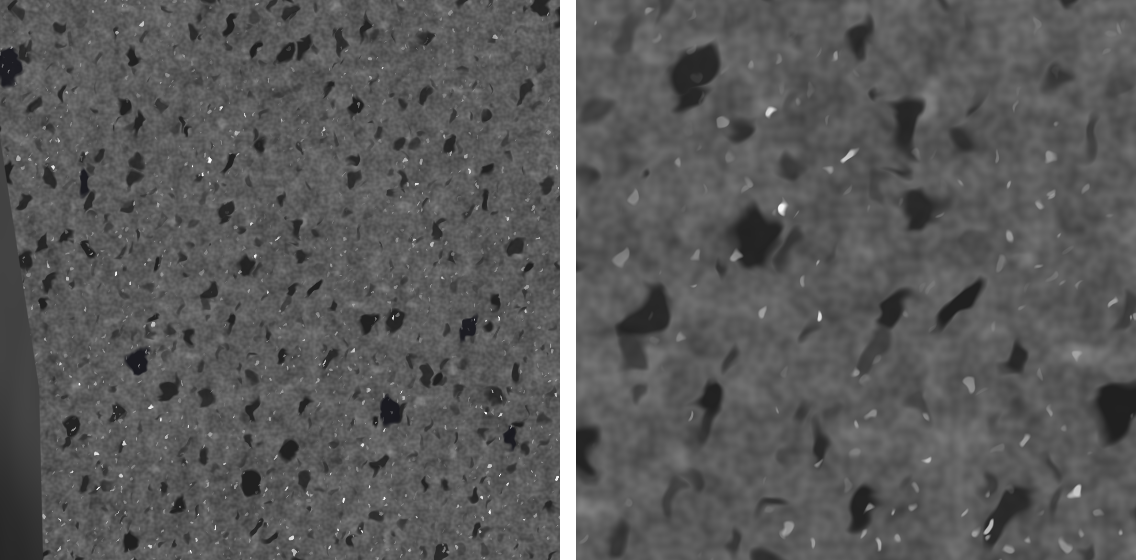
Left: the whole. Right: its middle third, enlarged.
Write a WebGL 2 fragment shader that draws this texture.

```glsl
#version 300 es
precision highp float;

uniform vec2 u_resolution;
out vec4 fragColor;

vec3 hash3(vec2 p) {
    vec3 q = fract(p.xyx * vec3(0.1031, 0.1030, 0.0973));
    q += dot(q, q.yxz + 33.33);
    return fract((q.xxy + q.yzz) * q.zyx);
}

float cornerSlope(vec2 corner, vec2 offset) {
    float angle = 6.2832 * hash3(corner + 57.0).x;
    return dot(vec2(cos(angle), sin(angle)), offset);
}

float gradientNoise(vec2 p) {
    vec2 i = floor(p), f = fract(p);
    vec2 w = f * f * f * (f * (f * 6.0 - 15.0) + 10.0);
    vec2 e = vec2(0.0, 1.0);
    float low = mix(cornerSlope(i, f), cornerSlope(i + e.yx, f - e.yx), w.x);
    float high = mix(cornerSlope(i + e, f - e), cornerSlope(i + 1.0, f - 1.0), w.x);
    return mix(low, high, w.y);
}

vec2 warp(vec2 p, float frequency, float amount) {
    vec2 q = p * frequency;
    return p + amount * vec2(gradientNoise(q), gradientNoise(q + 31.7));
}

// Coverage of leaning oval grains, one candidate per jittered cell
float scatter(vec2 p, float cells, float density, float radius, float blur, float faintest) {
    vec2 g = p * cells;
    float soft = max(blur, 0.7 / u_resolution.y) * cells;
    float cover = 0.0;
    for (int j = -1; j <= 1; j++) {
        for (int i = -1; i <= 1; i++) {
            vec2 id = floor(g) + vec2(i, j);
            vec3 place = hash3(id + cells * 7.0);
            vec3 form = hash3(id + cells * 7.0 + 191.0);
            if (place.z > density) continue;
            vec2 d = g - id - place.xy;
            float lean = 0.3 + 1.1 * (form.x - 0.5);
            vec2 axis = vec2(sin(lean), cos(lean));
            vec2 local = vec2(dot(d, vec2(axis.y, -axis.x)), dot(d, axis));
            local.x *= mix(1.2, 2.4, form.z);
            float edge = length(local) - radius * mix(0.55, 1.3, form.y);
            float strength = mix(faintest, 1.0, fract(form.x * 7.3 + form.y));
            cover = max(cover, strength * (1.0 - smoothstep(-soft, soft, edge)));
        }
    }
    return cover;
}

void main() {
    vec2 uv = gl_FragCoord.xy / u_resolution;

    // Mottled stone
    float stone = 0.358 + 0.04 * gradientNoise(uv * 5.0)
        + 0.075 * gradientNoise(uv * 26.0)
        + 0.085 * gradientNoise(uv * 65.0)
        + 0.075 * gradientNoise(uv * 150.0);
    stone += 0.1 * smoothstep(0.3, 0.6, gradientNoise(uv * 34.0 + 11.0));
    vec3 color = vec3(stone);

    // Pores of three sizes, with soft rims
    vec2 ragged = warp(warp(uv, 40.0, 0.014), 90.0, 0.005);
    float dents = scatter(ragged, 27.0, 0.7, 0.22, 0.0045, 0.25);
    float pores = scatter(ragged, 13.0, 0.7, 0.22, 0.005, 0.75);
    float cavities = scatter(ragged, 5.0, 0.25, 0.14, 0.005, 0.95);
    color = mix(color, vec3(0.15), 0.85 * dents);
    color = mix(color, vec3(0.12), pores);
    color = mix(color, vec3(0.1, 0.1, 0.125), cavities);

    // Glints, gathered in loose clusters
    vec2 bent = warp(uv, 120.0, 0.0045);
    float cluster = smoothstep(-0.35, 0.35, gradientNoise(uv * 7.0 + 3.0) + 0.25 - 0.4 * uv.y);
    float dust = scatter(bent, 72.0, 0.3, 0.2, 0.0014, 0.15);
    float sparks = scatter(bent, 34.0, 0.24, 0.13, 0.0014, 0.35);
    color = mix(color, vec3(0.75), 0.75 * dust * cluster);
    color = mix(color, vec3(1.0), sparks * mix(0.25, 1.0, cluster));

    // Smooth dark strip beyond the slanted left edge
    float border = min(0.077 - 0.023 * uv.y, 0.156 * (0.755 - uv.y));
    float blend = max(0.0015, 0.7 / u_resolution.x);
    float outside = 1.0 - smoothstep(-blend, blend, uv.x - border);
    float shade = mix(0.15, 0.26, smoothstep(0.0, 0.4, uv.y + 2.0 * uv.x));
    shade += 0.015 * gradientNoise(uv * vec2(30.0, 6.0));
    color = mix(color, vec3(shade), outside);

    fragColor = vec4(color, 1.0);
}
```
